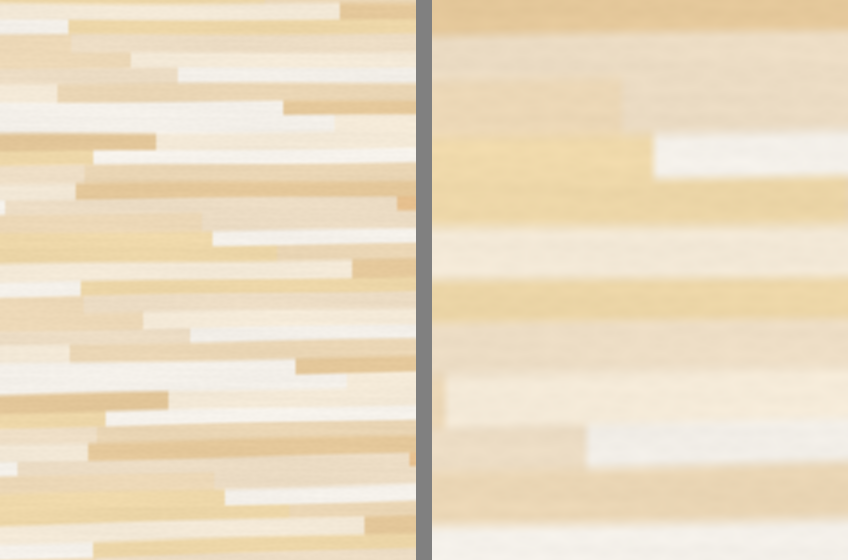
Left: the whole. Right: its middle third, enlarged.
This pattern is drawn by a WebGL 2 fragment shader. Its source:

```glsl
#version 300 es
precision highp float;
// Thin pale timber strips laid in long, nearly level rows with scattered end joints.
// Each row is cut into planks, each plank draws a tone by its share of the area,
// then layered sines add streaks and cellular noise adds a faint mottle.

uniform vec2 u_resolution;
out vec4 fragColor;

const float ROW_COUNT = 34.2;      // rows over the canvas height
const float ROW_CYCLE = 16.0;      // rows before the layout repeats
const float CYCLE_SHIFT = 0.022;   // sideways drift of each repeat
const float PLANK_LENGTH = 0.70;   // in canvas heights
const float FAN_SLOPE = 0.03;      // tilt of the lowest rows
const float SEAM_SOFTNESS = 0.20;  // in rows
const float JOINT_SOFTNESS = 0.004;
const float RANK_STEP = 0.1875;    // tone step per row, 3 turns per cycle
const float PLANK_STEP = 0.414;    // tone step per plank along a row
const float RANK_JITTER = 0.22;
const float TONE_VARIATION = 0.014;
const float DRIFT_STRENGTH = 0.004;
const float STREAK_STRENGTH = 0.003;
const float MOTTLE_STRENGTH = 0.014;
const vec2 MOTTLE_SCALE = vec2(75.0, 140.0);

// Plank tones in a ring of kin neighbours: rgb and share of the area
const int TONE_COUNT = 8;
const vec4 TONES[TONE_COUNT] = vec4[](
    vec4(0.957, 0.942, 0.917, 0.15),  // white
    vec4(0.953, 0.912, 0.842, 0.18),  // cream
    vec4(0.925, 0.863, 0.768, 0.16),  // peach
    vec4(0.930, 0.842, 0.660, 0.12),  // honey
    vec4(0.890, 0.778, 0.600, 0.09),  // tan
    vec4(0.920, 0.840, 0.710, 0.17),  // sand
    vec4(0.905, 0.755, 0.560, 0.03),  // orange
    vec4(0.932, 0.912, 0.887, 0.10)   // pale grey
);

float hash(vec2 p) {
    vec3 q = fract(vec3(p.xyx) * 0.1031);
    q += dot(q, q.yzx + 33.33);
    return fract((q.x + q.y) * q.z);
}

// Distance to the nearest scattered cell centre
float cellular(vec2 p) {
    vec2 cell = floor(p);
    float nearest = 2.0;
    for (int j = -1; j <= 1; j++) {
        for (int i = -1; i <= 1; i++) {
            vec2 id = cell + vec2(i, j);
            vec2 centre = id + vec2(hash(id), hash(id + 71.7));
            nearest = min(nearest, distance(p, centre));
        }
    }
    return nearest;
}

// Evenly spread ranks keep the shares steady; small steps gather kin tones
vec3 plankColor(float row, float plank) {
    float jitter = hash(vec2(row + 5.0, plank + 13.0));
    float rank = fract(RANK_STEP * row + PLANK_STEP * plank + RANK_JITTER * jitter);
    vec3 color = TONES[TONE_COUNT - 1].rgb;
    for (int i = 0; i < TONE_COUNT; i++) {
        if (rank < TONES[i].a) {
            color = TONES[i].rgb;
            break;
        }
        rank -= TONES[i].a;
    }
    float shade = hash(vec2(row + 41.0, plank + 3.0)) - 0.5;
    return color + TONE_VARIATION * shade;
}

// One row of planks, blended softly across the nearest end joint
vec3 rowColor(float row, float x) {
    float cycle = floor(row / ROW_CYCLE);
    float localRow = row - cycle * ROW_CYCLE;
    float along = (x + CYCLE_SHIFT * cycle) / PLANK_LENGTH
                + hash(vec2(localRow + 17.0, 29.0));
    float joint = floor(along + 0.5);
    float halfBlend = JOINT_SOFTNESS / PLANK_LENGTH;
    float side = smoothstep(-halfBlend, halfBlend, along - joint);
    return mix(plankColor(localRow, joint - 1.0), plankColor(localRow, joint), side);
}

// Fine lengthwise fibres
float streaks(vec2 p) {
    float bend = 1.5 * sin(p.x * 7.0 + p.y * 23.0);
    return 0.6 * sin(p.y * 610.0 + bend)
         + 0.8 * sin(p.y * 373.0 - 1.3 * bend + p.x * 5.0)
         + 0.8 * sin(p.y * 171.0 + p.x * 11.0);
}

void main() {
    vec2 p = gl_FragCoord.xy / u_resolution.y;

    // Rows fan out slightly and vary a little in height
    float level = (p.y - FAN_SLOPE * p.x * (1.0 - p.y)) * ROW_COUNT;
    level += 0.08 * sin(level * 2.3) + 0.04 * sin(level * 0.9 + p.x * 9.0);

    // Soft seam between the two nearest rows
    float seam = floor(level + 0.5);
    float above = smoothstep(-SEAM_SOFTNESS, SEAM_SOFTNESS, level - seam);
    vec3 color = mix(rowColor(seam - 1.0, p.x), rowColor(seam, p.x), above);

    // Surface texture
    color += DRIFT_STRENGTH * sin(p.x * 13.0 + 2.0 * sin(p.y * 31.0));
    color += STREAK_STRENGTH * streaks(p);
    color += MOTTLE_STRENGTH * (cellular(p * MOTTLE_SCALE) - 0.45);

    fragColor = vec4(clamp(color, 0.0, 1.0), 1.0);
}
```
